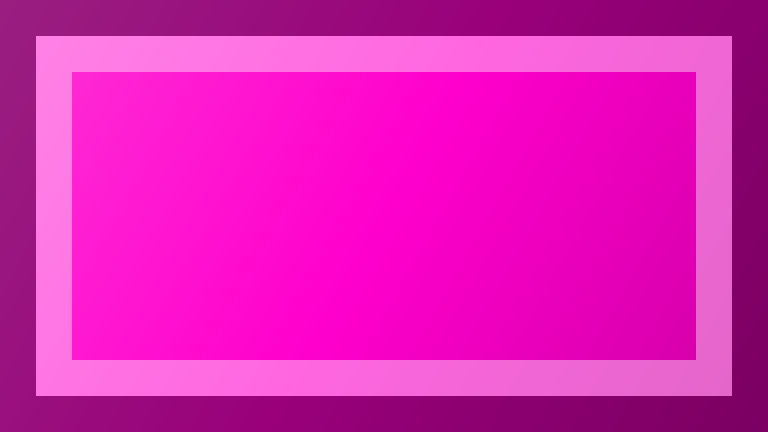
Reproduce this background procedurally as a Shadertoy shader.

```glsl
// Magenta panel in a pale frame with a dark border, shaded along the diagonal.

const vec3 MAGENTA = vec3(1.0, 0.0, 0.8);
const vec3 WHITE = vec3(1.0);
const vec3 BLACK = vec3(0.0);
const float SHADE_STRENGTH = 0.2;
const float VEIL_STRENGTH = 0.4;
const float FRAME_INSET = 1.0 / 12.0;
const float PANEL_INSET = 1.0 / 6.0;

// Signed distance to a centred box
float boxDistance(vec2 p, vec2 halfSize) {
    vec2 d = abs(p) - halfSize;
    return length(max(d, 0.0)) + min(max(d.x, d.y), 0.0);
}

// Coverage of the canvas shrunk by an inset, with a smooth edge
float insetMask(vec2 p, vec2 halfCanvas, float inset, float pixel) {
    float d = boxDistance(p, halfCanvas - inset);
    return clamp(0.5 - d / pixel, 0.0, 1.0);
}

// Highlight at slope -1, plain colour at 0, shadow at +1
vec3 diagonalShade(vec3 base, float slope, float strength) {
    vec3 lit = mix(base, WHITE, strength * max(-slope, 0.0));
    return mix(lit, BLACK, strength * max(slope, 0.0));
}

void mainImage(out vec4 fragColor, in vec2 fragCoord) {
    // Centred coordinates, one unit per canvas height
    float pixel = 1.0 / iResolution.y;
    vec2 halfCanvas = 0.5 * iResolution.xy * pixel;
    vec2 p = fragCoord * pixel - halfCanvas;

    // Gradient from the upper left corner to the lower right corner
    vec2 diagonal = vec2(halfCanvas.x, -halfCanvas.y);
    float slope = dot(p, diagonal) / dot(diagonal, diagonal);
    vec3 panel = diagonalShade(MAGENTA, slope, SHADE_STRENGTH);

    // Translucent veils tint the border and the frame
    vec3 border = mix(panel, BLACK, VEIL_STRENGTH);
    vec3 frame = mix(panel, WHITE, VEIL_STRENGTH);

    // Layers from the outside in
    vec3 color = mix(border, frame, insetMask(p, halfCanvas, FRAME_INSET, pixel));
    color = mix(color, panel, insetMask(p, halfCanvas, PANEL_INSET, pixel));
    fragColor = vec4(color, 1.0);
}
```
